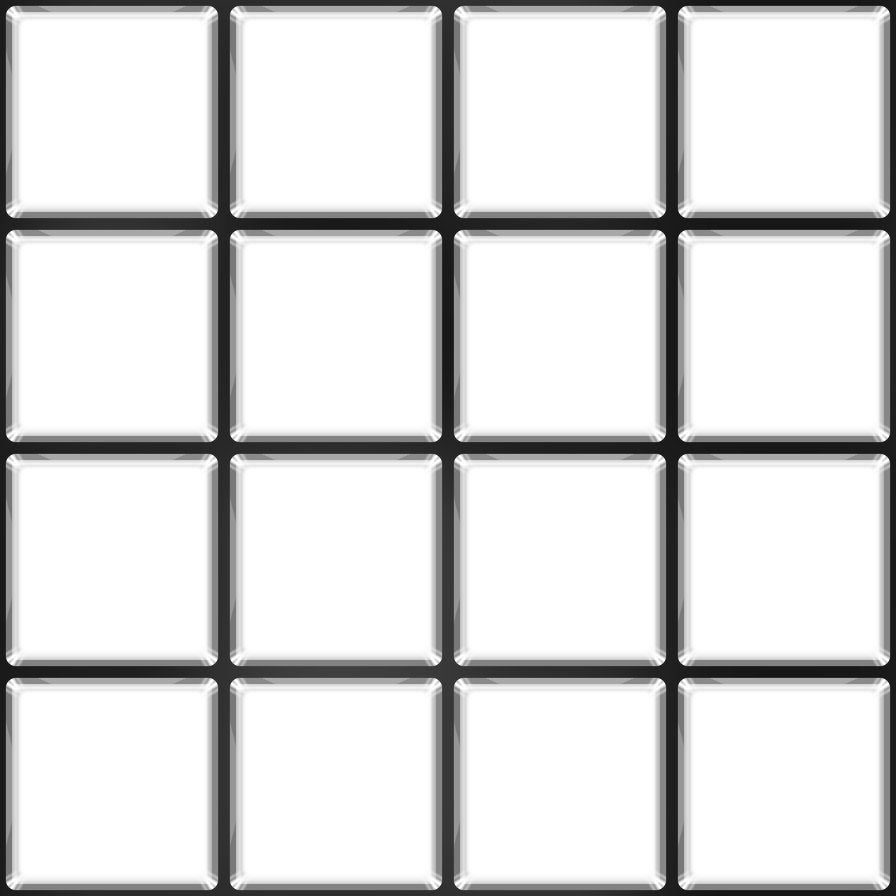
Give the GLSL for this pattern, as a WebGL 1 fragment shader.

```glsl
precision highp float;
// Four by four grid of white glass tiles with rounded bevels over dark grout.
// Each bevel is two distance bands, shaded by side, with corner glints and
// slanted reflections; the grout tone comes from noise that wraps.
uniform vec2 u_resolution;

#define REPEATS 4.0
#define HALF_SIZE 0.474
#define CORNER_RADIUS 0.046
#define RIM_WIDTH 0.028
#define BEVEL_WIDTH 0.049
#define HAZE_DEPTH 0.035
#define HAZE_STRENGTH 0.20
#define GLINT_START 0.405
#define GROUT_DARK 0.09
#define GROUT_LIGHT 0.25
#define GROUT_CELLS 4.0

float roundedBox(vec2 p, float halfSize, float radius) {
  vec2 q = abs(p) - halfSize + radius;
  return length(max(q, 0.0)) + min(max(q.x, q.y), 0.0) - radius;
}

float hash(vec2 cell) {
  cell = mod(cell, GROUT_CELLS);
  return fract(sin(dot(cell, vec2(127.1, 311.7))) * 437.58);
}

float wrappedNoise(vec2 p) {
  vec2 cell = floor(p);
  vec2 f = fract(p);
  f = f * f * (3.0 - 2.0 * f);
  return mix(mix(hash(cell), hash(cell + vec2(1.0, 0.0)), f.x),
             mix(hash(cell + vec2(0.0, 1.0)), hash(cell + 1.0), f.x), f.y);
}

// Picks a shade for the nearest side: left, right, bottom, top.
float sideShade(vec4 shades, vec2 p, float vertical) {
  float horizontalEdge = p.y < 0.0 ? shades.z : shades.w;
  float verticalEdge = p.x < 0.0 ? shades.x : shades.y;
  return mix(horizontalEdge, verticalEdge, vertical);
}

float tileShade(vec2 p, float depth, float px) {
  vec2 a = abs(p);
  float vertical = smoothstep(-0.006, 0.006, a.x - a.y);
  float along = min(a.x, a.y);

  // Soft haze where the bevel meets the white face
  float faceDepth = -roundedBox(p, HALF_SIZE - BEVEL_WIDTH + 0.004, 0.055);
  float haze = 1.0 - smoothstep(0.0, HAZE_DEPTH, faceDepth);
  haze *= sideShade(vec4(1.0, 0.4, 0.5, 0.8), p, vertical);
  float face = 1.0 - HAZE_STRENGTH * haze * haze;

  // Outer rim and inner bevel
  float rim = sideShade(vec4(0.59, 0.53, 0.51, 0.66), p, vertical);
  float bevel = sideShade(vec4(0.77, 0.72, 0.82, 0.85), p, vertical);
  bevel += 0.12 * smoothstep(RIM_WIDTH, BEVEL_WIDTH, depth);

  // Slanted darker reflections near the ends of the top and left rims
  float topWedge = along - 0.333 + 2.25 * depth;
  float leftWedge = along - 0.28 + 4.0 * depth;
  float wedge = mix(step(0.0, p.y) * smoothstep(-px, px, topWedge),
                    step(p.x, 0.0) * smoothstep(-0.02, 0.02, leftWedge), vertical);
  rim -= 0.12 * wedge;

  float shade = mix(rim, bevel, smoothstep(-px, px, depth - RIM_WIDTH));
  float bevelEnd = smoothstep(-0.006, 0.006, depth - BEVEL_WIDTH);
  shade = mix(shade, face, bevelEnd);

  // Bright striped glints wrapping each corner
  float slant = along + 0.6 * depth;
  float stripes = 0.6 + 0.4 * cos((slant - 0.45) * 180.0);
  float glint = smoothstep(GLINT_START, GLINT_START + 0.03, slant) * stripes;
  glint *= smoothstep(0.36, 0.41, along);
  return mix(shade, 1.0, glint * (1.0 - 0.4 * bevelEnd));
}

void main() {
  vec2 uv = gl_FragCoord.xy / u_resolution;
  vec2 p = fract(uv * REPEATS) - 0.5;
  float px = 0.6 * REPEATS / min(u_resolution.x, u_resolution.y);

  float tone = smoothstep(0.1, 0.9, wrappedNoise(uv * GROUT_CELLS + 0.5));
  float grout = mix(GROUT_DARK, GROUT_LIGHT, tone);

  float depth = -roundedBox(p, HALF_SIZE, CORNER_RADIUS);
  float tile = tileShade(p, depth, px);
  float shade = mix(grout, tile, smoothstep(-px, px, depth));
  gl_FragColor = vec4(vec3(shade), 1.0);
}
```
